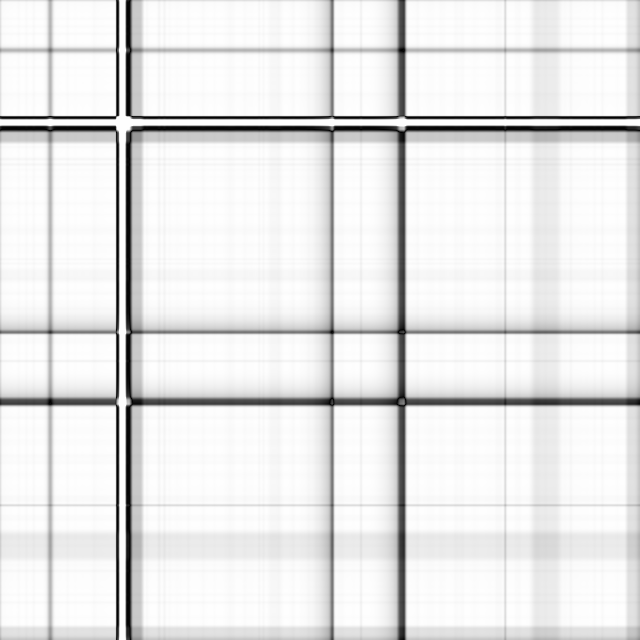
Write a WebGL 1 fragment shader that draws this pattern.

```glsl
precision highp float;
uniform vec2 u_resolution;

float hash(float n) {
  n = fract(n * 0.1031);
  n *= n + 33.33;
  return fract(n * (n + n));
}

float valueNoise(float t) {
  float cell = floor(t);
  return mix(hash(cell), hash(cell + 1.0), smoothstep(0.0, 1.0, t - cell));
}

// Soft thin stripe
float stripe(float t, float center, float width) {
  float d = (t - center) / width;
  return exp(-d * d);
}

// Flat band with smooth sides
float band(float t, float start, float end, float soft) {
  return smoothstep(start - soft, start + soft, t)
       * (1.0 - smoothstep(end - soft, end + soft, t));
}

// Shade that builds up and then stops abruptly
float ramp(float t, float end, float span) {
  float rise = clamp((t - end + span) / span, 0.0, 1.0);
  return rise * rise * rise * (1.0 - smoothstep(end - 0.002, end + 0.002, t));
}

// Stepped ridge: passes through one on each side of its crest
float ridge(float t) {
  float rise = smoothstep(0.1800, 0.1832, t) + smoothstep(0.1842, 0.1880, t);
  float fall = smoothstep(0.1947, 0.1986, t) + 0.8 * smoothstep(0.2012, 0.2083, t)
             + 0.2 * smoothstep(0.2190, 0.2270, t);
  return rise - fall;
}

// Ink density along one axis
float density(float t) {
  float ink = ridge(t);

  // Main lines and their one-sided shadows
  ink += 0.28 * stripe(t, 0.0785, 0.0042);
  ink += 0.28 * ramp(t, 0.5215, 0.060) + 0.27 * stripe(t, 0.5190, 0.0032);
  ink += 0.33 * ramp(t, 0.6330, 0.065) + 0.46 * band(t, 0.6220, 0.6340, 0.0038);

  // Pale bands
  ink += 0.07 * band(t, 0.832, 0.875, 0.007);
  ink += 0.025 * band(t, 0.420, 0.440, 0.005);
  ink += 0.11 * band(t, 0.979, 1.100, 0.004);
  ink += 0.10 * stripe(t, 1.0, 0.005) + 0.12 * stripe(t, 0.0, 0.0025);

  // Hairlines
  ink += 0.13 * stripe(t, 0.7895, 0.0020);
  ink += 0.035 * stripe(t, 0.5640, 0.0020);
  ink += 0.030 * (stripe(t, 0.2487, 0.0025) + stripe(t, 0.2570, 0.0025));
  ink += 0.020 * stripe(t, 0.4050, 0.0020);
  ink += 0.020 * stripe(t, 0.8920, 0.0025);

  // Faint irregular grain
  float grain = valueNoise(t * 170.0);
  return ink + 0.018 * grain * grain * grain;
}

void main() {
  vec2 uv = gl_FragCoord.xy / u_resolution;
  float ink = density(uv.x) + density(1.0 - uv.y);

  // Folding the sum brightens the strongest crossings
  float shade = min(abs(0.996 - ink), 0.996);
  gl_FragColor = vec4(vec3(shade), 1.0);
}
```
